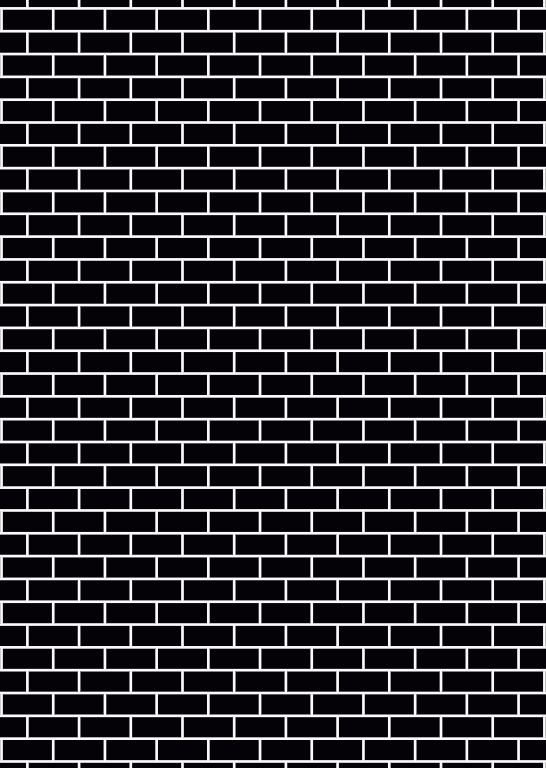
Give the GLSL for this pattern, as a WebGL 2 fragment shader.

```glsl
#version 300 es
precision highp float;
// Black brick wall in running bond with thin, even, near-white mortar.
// Each course is a row of a grid, every second one shifted half a brick;
// mortar is the box-filtered distance to the nearest joint on each axis.

uniform vec2 u_resolution;
out vec4 outColor;

// All lengths are fractions of the canvas height.
const vec2 BRICK_PITCH = vec2(0.06732, 0.029714);
const vec2 GRID_ORIGIN = vec2(0.0020, 0.0085);
const float MORTAR_WIDTH = 0.0035;

const vec3 BRICK_COLOR = vec3(0.018, 0.008, 0.028);
const vec3 MORTAR_COLOR = vec3(0.98);

// Distance from x to the nearest multiple of period.
float jointDistance(float x, float period) {
    return abs(fract(x / period + 0.5) - 0.5) * period;
}

// Share of a pixel covered by a line of the given width.
float lineCoverage(float dist, float width, float pixel) {
    float right = min(dist + 0.5 * pixel, 0.5 * width);
    float left = max(dist - 0.5 * pixel, -0.5 * width);
    return clamp((right - left) / pixel, 0.0, 1.0);
}

// Mortar coverage of a running bond wall.
float runningBond(vec2 p, vec2 pitch, float width, float pixel) {
    float course = floor(p.y / pitch.y);
    float shift = 0.5 * pitch.x * mod(course, 2.0);
    float bed = lineCoverage(jointDistance(p.y, pitch.y), width, pixel);
    float head = lineCoverage(jointDistance(p.x - shift, pitch.x), width, pixel);
    return max(bed, head);
}

void main() {
    float pixel = 1.0 / u_resolution.y;
    vec2 p = gl_FragCoord.xy * pixel - GRID_ORIGIN;
    float mortar = runningBond(p, BRICK_PITCH, MORTAR_WIDTH, pixel);
    outColor = vec4(mix(BRICK_COLOR, MORTAR_COLOR, mortar), 1.0);
}
```
